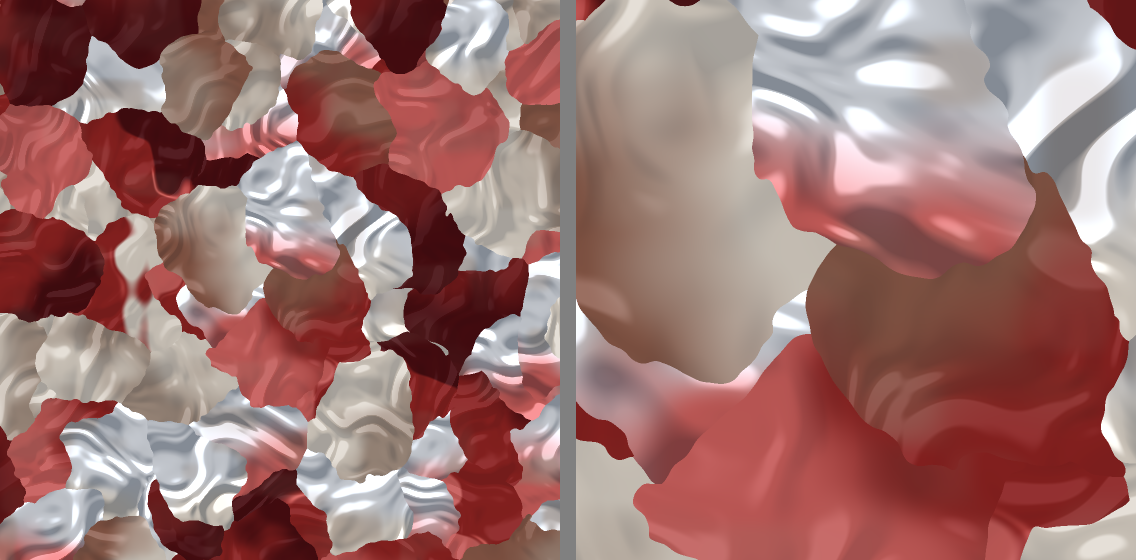
Left: the whole. Right: its middle third, enlarged.
A Shadertoy shader for this pattern:

```glsl
const float CELLS = 7.3;          // patches across the canvas
const float JITTER = 0.85;        // scatter of patch centres
const float RADIUS_MIN = 0.56;
const float RADIUS_MAX = 0.82;
const float EDGE_STEEPNESS = 40.0;
const float BEND = 0.22;          // broad wobble of the outlines
const float RAGGED = 0.055;       // fine wobble of the outlines
const float RELIEF = 0.27;        // depth of the folds
const float SHINE = 0.24;         // strength of the highlights
const vec2 LIGHT = vec2(-0.5, 0.87);
const float TAU = 6.2831853;

const vec3 SILVER = vec3(0.73, 0.745, 0.77);
const vec3 CREAM  = vec3(0.76, 0.73, 0.69);
const vec3 TAUPE  = vec3(0.57, 0.50, 0.45);
const vec3 BROWN  = vec3(0.48, 0.31, 0.25);
const vec3 SALMON = vec3(0.71, 0.33, 0.32);
const vec3 RED    = vec3(0.50, 0.12, 0.115);
const vec3 MAROON = vec3(0.26, 0.045, 0.06);

// Integer hash: three values in 0..1 for a lattice point
vec3 hash3(vec2 cell, int salt) {
    uvec3 v = uvec3(ivec3(ivec2(cell), salt)) * 1664525u + 1013904223u;
    v.x += v.y * v.z; v.y += v.z * v.x; v.z += v.x * v.y;
    v ^= v >> 16u;
    v.x += v.y * v.z; v.y += v.z * v.x; v.z += v.x * v.y;
    return vec3(v >> 8u) / 16777216.0;
}

// Smooth noise, two independent channels in 0..1
vec2 noise2(vec2 p) {
    vec2 i = floor(p), f = p - i;
    f = f * f * f * (f * (f * 6.0 - 15.0) + 10.0);
    vec2 low = mix(hash3(i, 1).xy, hash3(i + vec2(1, 0), 1).xy, f.x);
    vec2 high = mix(hash3(i + vec2(0, 1), 1).xy, hash3(i + 1.0, 1).xy, f.x);
    return mix(low, high, f.y);
}

vec2 rotate(vec2 p, float angle) {
    float c = cos(angle), s = sin(angle);
    return vec2(c * p.x - s * p.y, s * p.x + c * p.y);
}

vec2 patchCentre(vec2 id) {
    return id + 0.5 + JITTER * (hash3(id, 2).xy - 0.5);
}

// Cell id of the uppermost patch covering p
vec2 topPatch(vec2 p) {
    p += BEND * (noise2(p * 2.3) - 0.5) + RAGGED * (noise2(p * 10.0) - 0.5);
    vec2 home = floor(p), best = home;
    float bestScore = -1e5;
    for (int y = -2; y <= 2; y++)
    for (int x = -2; x <= 2; x++) {
        vec2 id = home + vec2(x, y);
        vec3 shape = hash3(id, 3);
        vec2 q = rotate(p - patchCentre(id), shape.x * TAU) * vec2(0.87, 1.15);
        float angle = atan(q.y, q.x);
        float radius = mix(RADIUS_MIN, RADIUS_MAX, shape.y);
        radius *= 1.0 + 0.08 * sin(3.0 * angle + shape.z * TAU)
                      + 0.05 * sin(5.0 * angle + shape.y * 20.0);
        float score = min((radius - length(q)) * EDGE_STEEPNESS, hash3(id, 4).x);
        if (score > bestScore) { bestScore = score; best = id; }
    }
    return best;
}

// Height of the curved folds
float folds(vec2 q, vec2 seed) {
    vec2 bent = q + 0.85 * noise2(q * 1.7 + seed);
    return noise2(bent * vec2(1.4, 3.4) + seed).x
         + 0.28 * noise2(bent * vec2(3.0, 7.0) + seed).y;
}

vec3 patchColor(vec2 p, vec2 id) {
    vec3 pick = hash3(id, 5), vary = hash3(id, 6);
    vec2 local = p - patchCentre(id);
    vec2 seed = floor(hash3(id, 7).xy * 200.0) + vary.xy;
    float kind = pick.x, turn = pick.y * TAU;

    // Material: main colour, partner colour, gloss, softness of the blend
    vec3 base = MAROON, partner = mix(MAROON, RED, 0.6);
    float gloss = 0.2, soft = 0.35;
    if (kind < 0.29) {
        base = SILVER; partner = vary.z < 0.42 ? SALMON : CREAM;
        gloss = 1.0; turn = 1.57 + 0.8 * (pick.y - 0.5);
    } else if (kind < 0.51) {
        base = CREAM; partner = vary.z < 0.75 ? TAUPE : BROWN;
        gloss = 0.5; soft = 0.4;
    } else if (kind < 0.66) {
        base = BROWN; partner = vary.z < 0.6 ? TAUPE : RED;
        gloss = 0.3; soft = 0.5;
    } else if (kind < 0.75) {
        base = SALMON; partner = vary.z < 0.5 ? RED : SALMON * 0.9;
        gloss = 0.3; soft = 0.3;
    } else if (kind < 0.91) {
        base = RED; partner = vary.z < 0.45 ? MAROON : vary.z < 0.7 ? CREAM : SALMON;
        gloss = 0.3; soft = vary.x < 0.55 ? 0.04 : 0.4;
    }

    // Wavy split between both colours, with a bright rim when it is crisp
    vec2 wave = noise2(local * 2.6 + seed) - 0.5;
    float split = rotate(local, turn).x + 0.6 * wave.x;
    split = kind < 0.29 ? -rotate(local, turn - 1.57).y + 0.5 * wave.x - 0.22 : split - 0.18;
    vec3 color = mix(base, partner, smoothstep(-soft, soft, split));
    color = mix(color, TAUPE, 0.45 * gloss * smoothstep(0.05, 0.4, wave.y));
    float rim = exp(-pow((split + 0.07) / 0.035, 2.0)) * smoothstep(-0.2, 0.3, wave.y);
    color += (soft < 0.1 ? 0.28 : 0.0) * rim * vec3(1.0, 0.75, 0.7);

    // Folds lit from the upper left
    vec2 q = rotate(local, vary.y * TAU);
    vec2 light = rotate(LIGHT, vary.y * TAU);
    float stride = 0.03;
    float slope = (folds(q + light * stride, seed) - folds(q - light * stride, seed)) / (2.0 * stride);
    float lit = clamp(slope * 0.65, -1.0, 1.0);
    color *= 1.0 + RELIEF * gloss * lit * (lit < 0.0 ? vec3(1.08, 1.0, 0.9) : vec3(0.35));
    color += SHINE * gloss * smoothstep(0.45, 1.0, lit) * vec3(0.85, 0.92, 1.0);
    return color;
}

void mainImage(out vec4 fragColor, in vec2 fragCoord) {
    float scale = CELLS / iResolution.y;
    vec2 p = fragCoord * scale;
    vec2 lastId = vec2(-1e4);
    vec3 tone = vec3(0.0), sum = vec3(0.0);
    // Four samples smooth the outlines
    for (int k = 0; k < 4; k++) {
        vec2 offset = (vec2(k & 1, k >> 1) - 0.5) * 0.5;
        vec2 id = topPatch(p + offset * scale);
        if (id != lastId) { tone = patchColor(p, id); lastId = id; }
        sum += tone;
    }
    fragColor = vec4(clamp(sum * 0.25, 0.0, 1.0), 1.0);
}
```
